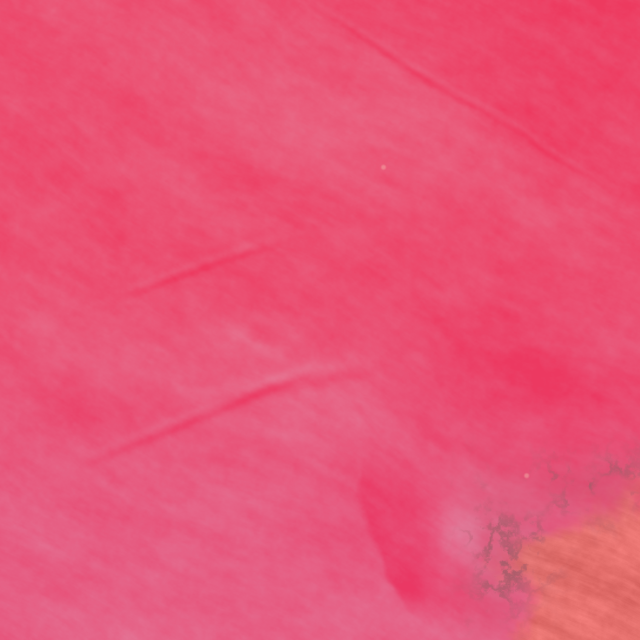
Give the GLSL for this texture, as a Shadertoy shader.

```glsl
// Crumpled pink dyed paper with soft diagonal fibres, creases and a stained orange corner.

float hash(vec2 p) {
    vec3 q = fract(p.xyx * vec3(0.1031, 0.1030, 0.0973));
    q += dot(q, q.yzx + 33.33);
    return fract((q.x + q.y) * q.z);
}

float noise(vec2 p) {
    vec2 i = floor(p), f = fract(p);
    f = f * f * (3.0 - 2.0 * f);
    return mix(mix(hash(i), hash(i + vec2(1, 0)), f.x),
               mix(hash(i + vec2(0, 1)), hash(i + vec2(1, 1)), f.x), f.y);
}

// Layered noise, centred on zero
float fbm(vec2 p) {
    float sum = 0.0, gain = 0.5;
    for (int i = 0; i < 5; i++) {
        sum += gain * (noise(p) - 0.5);
        p = p * 2.03 + vec2(17.3, 9.1);
        gain *= 0.54;
    }
    return sum;
}

vec2 turn(vec2 p, float angle) {
    float c = cos(angle), s = sin(angle);
    return vec2(c * p.x + s * p.y, c * p.y - s * p.x);
}

// Soft elliptical patch
float blob(vec2 p, vec2 centre, vec2 radius, float angle) {
    vec2 q = turn(p - centre, angle) / radius;
    return exp(-dot(q, q));
}

// Fold from a to b: positive shadow with a lighter ridge on its upper side
float crease(vec2 p, vec2 a, vec2 b, float width) {
    vec2 dir = b - a;
    float along = dot(p - a, dir) / dot(dir, dir);
    float side = dot(p - a, vec2(-dir.y, dir.x)) / length(dir) / width;
    float taper = smoothstep(0.0, 0.3, along) * (1.0 - smoothstep(0.7, 1.0, along));
    return taper * (exp(-side * side) - 0.6 * exp(-(side - 2.0) * (side - 2.0)));
}

// Lightness of the dye: 0 is saturated, 1 is washed out
float dyeTone(vec2 p, vec2 warped, vec2 fibre) {
    float tone = 0.21 + 0.42 * (1.0 - smoothstep(0.0, 0.85, p.y + 0.25 * p.x));

    // Broad washed and saturated areas
    tone += 0.22 * blob(warped, vec2(0.50, 0.83), vec2(0.36, 0.12), -0.52);
    tone += 0.18 * blob(warped, vec2(0.28, 0.42), vec2(0.20, 0.06), -0.15);
    tone += 0.28 * blob(warped, vec2(0.54, 0.36), vec2(0.13, 0.08), 0.3);
    tone += 0.40 * blob(warped, vec2(0.375, 0.47), vec2(0.055, 0.018), -0.35);
    tone += 0.65 * blob(warped, vec2(0.715, 0.16), vec2(0.05, 0.045), -0.5);
    tone += 0.16 * blob(warped, vec2(0.80, 0.72), vec2(0.12, 0.025), -0.55);
    tone -= 0.24 * blob(warped, vec2(0.11, 0.34), vec2(0.15, 0.05), 0.2);
    tone -= 0.16 * blob(warped, vec2(0.14, 0.57), vec2(0.16, 0.06), -0.3);
    tone -= 0.24 * blob(warped, vec2(0.80, 0.38), vec2(0.19, 0.09), -0.3);

    // Darker sheet beyond the long diagonal fold
    float fold = dot(p - vec2(0.455, 1.0), vec2(0.523, 0.852)) + 0.02 * fbm(p * 9.0);
    tone -= 0.14 * smoothstep(-0.015, 0.02, fold);

    // Dark pool with a crisp curved left rim
    float dip = max(0.27 - p.y, 0.0);
    float rim = p.x - 0.558 - 1.6 * dip * dip + 0.02 * fbm(p * 22.0);
    float pool = smoothstep(-0.003, 0.008, rim) * (1.0 - smoothstep(0.02, 0.17, rim));
    pool *= smoothstep(0.02, 0.08, p.y) * (1.0 - smoothstep(0.18, 0.33, p.y));
    tone -= 0.42 * pool + 0.25 * blob(warped, vec2(0.635, 0.07), vec2(0.022), 0.0);

    // Creases
    vec2 bent = p + 0.012 * fbm(p * 9.0);
    tone -= 0.30 * crease(bent, vec2(0.10, 0.26), vec2(0.55, 0.44), 0.007);
    tone -= 0.30 * crease(bent, vec2(0.28, 0.36), vec2(0.62, 0.425), 0.010);
    tone -= 0.28 * crease(bent, vec2(0.17, 0.53), vec2(0.47, 0.63), 0.006);
    tone -= 0.24 * crease(bent, vec2(0.40, 1.04), vec2(1.02, 0.66), 0.005);

    // Clouds, straight diagonal fibres and fine paper grain
    tone += 0.36 * fbm(warped * 5.0 + 3.0);
    tone += 0.46 * fbm(fibre * vec2(5.0, 21.0));
    tone += 0.38 * fbm(fibre * vec2(22.0, 62.0) + 40.0);
    tone += 0.22 * fbm(p * 50.0) + 0.18 * fbm(p * 110.0 + 60.0);
    return tone;
}

void mainImage(out vec4 fragColor, in vec2 fragCoord) {
    vec2 p = fragCoord / iResolution.xy;
    vec2 warped = p + 0.10 * vec2(fbm(p * 7.0 + 5.0), fbm(p * 7.0 + 31.0));
    vec2 fibre = turn(p + 0.04 * noise(p * 4.0), -0.52) + 7.0;

    // Cooler pink toward the bottom
    float tone = clamp(dyeTone(p, warped, fibre), -0.2, 1.15);
    vec3 color = mix(vec3(0.927, 0.265, 0.405), vec3(0.908, 0.46, 0.565), tone);
    color += vec3(-0.015, -0.005, 0.02) * (1.0 - smoothstep(0.1, 0.65, p.y));

    // Orange corner, streaked along the fibres
    float corner = min(p.x - 0.81, 0.15 + 0.4 * (p.x - 0.80) - p.y) + 0.11 * fbm(p * 16.0);
    vec3 orange = vec3(0.895, 0.44, 0.42) + 0.16 * fbm(fibre * vec2(10.0, 70.0));
    orange += 0.08 * fbm(p * 70.0);
    orange = mix(orange, vec3(0.93, 0.36, 0.37), blob(warped, vec2(0.815, 0.035), vec2(0.03), 0.0));
    color = mix(color, orange, 0.95 * smoothstep(-0.03, 0.04, corner));

    // Thin grey mottling around the corner, over a faint veil
    float stain = blob(warped, vec2(0.79, 0.14), vec2(0.055, 0.11), 0.1)
                + blob(warped, vec2(0.91, 0.245), vec2(0.075, 0.045), 0.2);
    float vein = 1.0 - smoothstep(0.0, 0.13, abs(fbm(p * 32.0 + 12.0)));
    float mottle = vein * smoothstep(-0.15, 0.12, fbm(p * 18.0 + 70.0));
    color = mix(color, vec3(0.64, 0.36, 0.41), min(stain, 1.0) * (0.16 + 0.72 * mottle));

    // Sparse pale specks
    vec2 cell = floor(p * 14.0);
    vec2 spot = 0.25 + 0.5 * vec2(hash(cell + 51.0), hash(cell + 87.0));
    float speck = 1.0 - smoothstep(0.02, 0.08, length(fract(p * 14.0) - spot));
    color = mix(color, vec3(0.95, 0.62, 0.62), 0.6 * speck * step(0.975, hash(cell + 20.0)));

    fragColor = vec4(color, 1.0);
}
```
